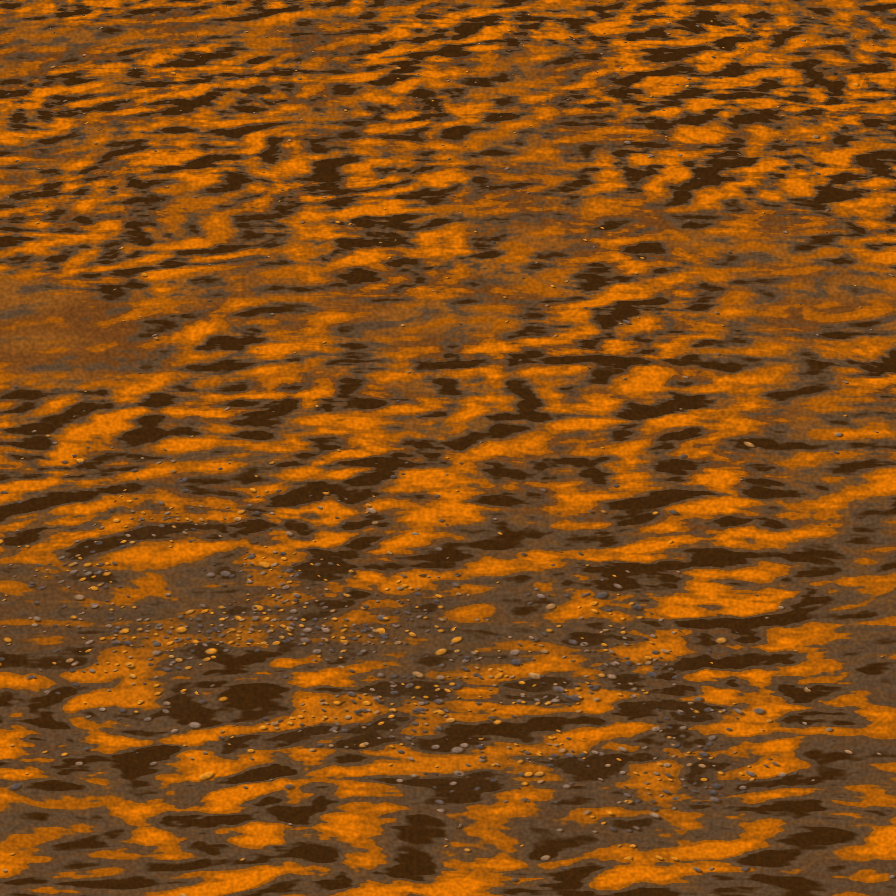
Write a Shadertoy shader that draws this texture.

```glsl
// Low sunlight raking over rippled sand, with a band of gravel in the foreground.
// Layered gradient noise on a receding ground plane gives a height field; its slope
// toward the sun picks lit orange, flat brown or shadow, then pebbles and grain go on.

const vec3 SHADOW = vec3(0.25, 0.145, 0.045);
const vec3 GREY_SAND = vec3(0.37, 0.27, 0.18);
const vec3 DAMP_SAND = vec3(0.45, 0.26, 0.10);
const vec3 DRY_SAND = vec3(0.56, 0.33, 0.11);
const vec3 LIT_SAND = vec3(0.65, 0.35, 0.04);
const vec3 SUN_SAND = vec3(0.86, 0.45, 0.02);
const vec3 PALE_STONE = vec3(0.66, 0.53, 0.44);
const vec3 GOLD_STONE = vec3(0.95, 0.60, 0.16);
const vec3 SLATE_STONE = vec3(0.38, 0.33, 0.32);
const float HORIZON = 1.5;

vec3 hash3(vec2 p) {
    vec3 h = fract(p.xyx * vec3(0.1031, 0.1030, 0.0973));
    h += dot(h, h.yxz + 33.33);
    return fract((h.xxy + h.yzz) * h.zyx);
}

vec2 gradientAt(vec2 cell) {
    float angle = 6.2832 * hash3(cell).x;
    return vec2(cos(angle), sin(angle));
}

float gradientNoise(vec2 p) {
    vec2 i = floor(p), f = p - i;
    vec2 u = f * f * f * (f * (f * 6.0 - 15.0) + 10.0);
    vec2 e = vec2(1.0, 0.0);
    float a = dot(gradientAt(i), f);
    float b = dot(gradientAt(i + e.xy), f - e.xy);
    float c = dot(gradientAt(i + e.yx), f - e.yx);
    float d = dot(gradientAt(i + e.xx), f - e.xx);
    return mix(mix(a, b, u.x), mix(c, d, u.x), u.y);
}

float sandHeight(vec2 p) {
    float sum = 0.0, amplitude = 1.0;
    for (int i = 0; i < 4; i++) {
        sum += amplitude * gradientNoise(p);
        p = p * 2.03 + vec2(17.3, 9.1);
        amplitude *= 0.5;
    }
    return sum;
}

// Canvas position to ground position, with features shrinking upward
vec2 groundPlane(vec2 p) {
    float depth = HORIZON - p.y;
    return vec2((p.x - 0.5) / depth, -log(depth)) + 3.0;
}

// Positive where the sand faces the sun, negative where it turns away
float sunSlope(vec2 ground, float relief) {
    vec2 p = ground * vec2(11.0, 42.0);
    p += 0.5 * vec2(gradientNoise(p * 0.45), gradientNoise(p * 0.45 + 40.0));
    vec2 towardShade = vec2(0.30, -0.27);
    return relief * (sandHeight(p + towardShade) - sandHeight(p));
}

vec3 sandColor(float slope, vec3 flatSand) {
    vec3 color = mix(flatSand, GREY_SAND, smoothstep(0.03, 0.15, -slope));
    color = mix(color, SHADOW, smoothstep(0.17, 0.34, -slope));
    color = mix(color, LIT_SAND, smoothstep(0.05, 0.14, slope));
    return mix(color, SUN_SAND, smoothstep(0.18, 0.50, slope));
}

// Share of gravel: a band sloping down to the right, broken into patches
float gravelCover(vec2 p, vec2 ground) {
    float offset = (p.y - 0.36 + 0.24 * p.x) / 0.11;
    float ends = smoothstep(-0.10, 0.20, p.x) * (1.0 - smoothstep(0.65, 0.95, p.x));
    float patches = smoothstep(-0.35, 0.25, gradientNoise(ground * vec2(9.0, 24.0)));
    return exp(-offset * offset) * ends * patches;
}

float stoneMask(vec2 p, float radius) {
    return 1.0 - smoothstep(radius - 0.10, radius + 0.07, length(p));
}

// One jittered stone per occupied cell, each with a small cast shadow
vec3 addStones(vec3 color, vec2 p, float density) {
    vec2 cell = floor(p);
    vec3 place = hash3(cell), look = hash3(cell + 71.0);
    vec2 q = p - cell - mix(vec2(0.35), vec2(0.65), place.xy);
    q.y += (look.y - 0.5) * q.x;
    q.x *= 0.85;
    float present = step(place.z, density);
    float radius = mix(0.13, 0.28, look.x * look.x);
    vec3 stone = mix(SLATE_STONE, PALE_STONE, smoothstep(0.15, 0.6, look.z));
    stone = mix(stone, GOLD_STONE, smoothstep(0.6, 0.85, look.z));
    stone *= 0.9 + 0.8 * q.y;
    color = mix(color, SHADOW, 0.75 * present * stoneMask(q + vec2(-0.10, 0.14), radius));
    return mix(color, stone, 0.9 * present * stoneMask(q, radius));
}

void mainImage(out vec4 fragColor, in vec2 fragCoord) {
    vec2 p = fragCoord / iResolution.xy;
    vec2 ground = groundPlane(p);

    // Smooth stretches lie between rougher ones, mostly above the middle
    float roughness = smoothstep(-0.32, 0.22, gradientNoise(ground * vec2(3.0, 9.0)));
    float smoothBand = exp(-pow((p.y - 0.63) / 0.10, 2.0));
    float relief = mix(0.45, 1.20, roughness) - 0.22 * smoothBand + 0.25 * p.x * p.y;

    // Flat sand turns damp and grey toward the viewer
    float tint = gradientNoise(ground * vec2(6.0, 22.0) + 50.0);
    float nearness = 1.0 - smoothstep(0.25, 0.62, p.y + 0.25 * tint);
    vec3 flatSand = mix(DRY_SAND, DAMP_SAND, smoothstep(-0.25, 0.30, tint));
    flatSand = mix(flatSand, GREY_SAND * 0.95, 0.75 * nearness);
    vec3 color = sandColor(sunSlope(ground, relief), flatSand);

    // Gravel in three sizes, with a few stray glints elsewhere
    float gravel = gravelCover(p, ground);
    color = mix(color, GREY_SAND * 0.85, 0.4 * gravel);
    for (int i = 0; i < 3; i++) {
        float size = 1.0 + 0.4 * float(i);
        vec2 grid = ground * vec2(58.0, 95.0) * size + 13.7 * float(i);
        color = addStones(color, grid, 0.008 + 0.55 * gravel);
    }

    // Fine grain
    float grain = gradientNoise(p * vec2(230.0, 270.0)) + 0.6 * gradientNoise(p * vec2(95.0, 150.0));
    color *= 1.0 + 0.20 * grain;
    fragColor = vec4(clamp(color, 0.0, 1.0), 1.0);
}
```
